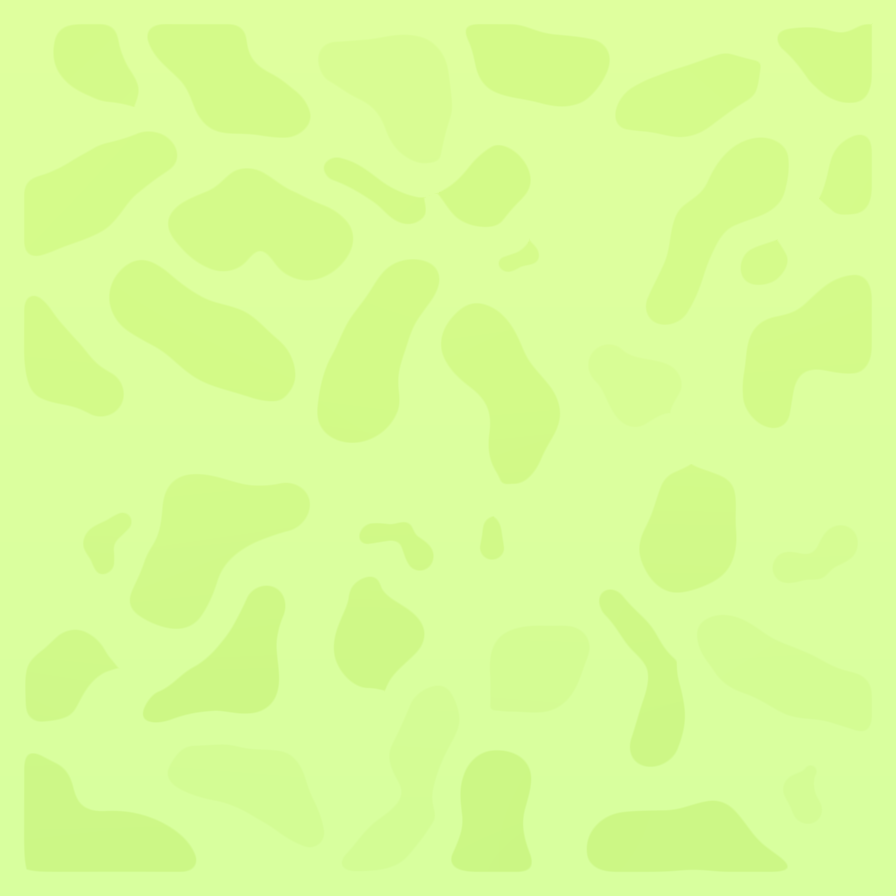
This pattern is drawn by a WebGL 2 fragment shader. Its source:

```glsl
#version 300 es
precision highp float;

// Soft lime camouflage: bent, lumpy blobs kept apart by even pale gaps.
// Each grid cell owns a curved limb of varying thickness; a smooth Voronoi
// border between neighbouring limbs trims them so that they never touch.

uniform vec2 u_resolution;
out vec4 fragColor;

const float GRID = 6.0;        // cells along each side
const float HALF_GAP = 0.015;  // half the space between two blobs
const float MARGIN = 0.027;    // clear frame along the canvas edge
const float SHARPNESS = 65.0;  // how tightly neighbouring borders blend

const vec3 GROUND_LOW = vec3(0.845, 1.0, 0.62);
const vec3 GROUND_HIGH = vec3(0.875, 1.0, 0.62);
const vec3 BLOB_LOW = vec3(0.795, 0.965, 0.515);
const vec3 BLOB_HIGH = vec3(0.828, 0.98, 0.53);

vec4 hash4(vec2 cell, float seed) {
    vec4 q = fract(vec4(cell.xyx, seed) * vec4(0.1031, 0.1030, 0.0973, 0.1099));
    q += dot(q, q.wzxy + 33.33);
    return fract((q.xxyz + q.yzzw) * q.zywx);
}

float smoothMin(float a, float b, float k) {
    float h = max(k - abs(a - b), 0.0) / k;
    return min(a, b) - 0.25 * h * h * k;
}

float smoothMax(float a, float b, float k) {
    return -smoothMin(-a, -b, k);
}

// Distance to a segment whose thickness runs from ra to rb.
float taperedSegment(vec2 p, vec2 a, vec2 b, float ra, float rb) {
    vec2 ab = b - a;
    float h = clamp(dot(p - a, ab) / dot(ab, ab), 0.0, 1.0);
    return length(p - a - h * ab) - mix(ra, rb, smoothstep(0.0, 1.0, h));
}

// Distance to the bent limb of one cell.
float limbDistance(vec2 p, vec2 cell) {
    vec4 place = hash4(cell, 3.7);
    vec4 form = hash4(cell, 11.3);
    float size = place.w < 0.14 ? 0.35 : 1.0;
    vec2 center = (cell + mix(vec2(0.25), vec2(0.75), place.xy)) / GRID;
    float angle = 6.2832 * place.z;
    vec2 along = vec2(cos(angle), sin(angle));
    vec2 across = vec2(-along.y, along.x);
    float reach = size * mix(0.06, 0.095, form.w);
    float bend = size * mix(-0.055, 0.055, form.z);
    vec3 radius = size * mix(vec3(0.022, 0.026, 0.022), vec3(0.066, 0.054, 0.066),
                             vec3(form.x, fract(form.w * 7.0), form.y));
    vec2 tail = center - along * reach - across * bend * 0.5;
    vec2 middle = center + across * bend * 0.5;
    vec2 head = center + along * reach - across * bend * 0.5;
    return smoothMin(taperedSegment(p, tail, middle, radius.x, radius.y),
                     taperedSegment(p, middle, head, radius.y, radius.z), 0.03 * size);
}

// Returns the signed blob distance in x and the owning cell in yz.
vec3 blobField(vec2 p) {
    vec2 home = floor(p * GRID);
    vec2 owner = home;
    float nearest = 1.0;
    float others = 1e-20;
    for (int j = -2; j <= 2; j++) {
        for (int i = -2; i <= 2; i++) {
            vec2 cell = home + vec2(i, j);
            if (any(lessThan(cell, vec2(0.0))) || any(greaterThanEqual(cell, vec2(GRID)))) continue;
            float d = limbDistance(p, cell);
            others += exp(-SHARPNESS * max(d, nearest));
            if (d < nearest) {
                nearest = d;
                owner = cell;
            }
        }
    }
    float second = -log(others) / SHARPNESS;
    float border = HALF_GAP - 0.5 * (second - nearest);
    vec2 wall = min(p, 1.0 - p);
    float frame = MARGIN - min(wall.x, wall.y);
    float blob = smoothMax(nearest, border, 0.02);
    return vec3(smoothMax(blob, frame, 0.02), owner);
}

void main() {
    vec2 uv = gl_FragCoord.xy / u_resolution;

    // A gentle warp keeps outlines from looking geometric.
    vec2 warped = uv + 0.006 * sin(uv.yx * vec2(23.0, 19.0) + vec2(0.6, 2.1));
    vec3 field = blobField(mix(warped, uv, smoothstep(0.35, 0.48, max(abs(uv.x - 0.5), abs(uv.y - 0.5)))));
    float edge = clamp(fwidth(field.x), 0.0002, 0.006);
    float cover = 1.0 - smoothstep(-edge, edge, field.x);

    // Most blobs are solid; a few fade almost into the ground.
    vec4 tone = hash4(field.yz, 23.9);
    float strength = tone.x < 0.16 ? mix(0.3, 0.55, tone.y) : mix(0.82, 1.0, tone.y);
    vec2 slope = uv * GRID - field.yz - 0.5;
    strength *= 1.0 + 0.08 * dot(slope, tone.zw - 0.5);

    vec3 ground = mix(GROUND_LOW, GROUND_HIGH, uv.y);
    vec3 blob = mix(BLOB_LOW, BLOB_HIGH, smoothstep(0.0, 0.7, uv.y));
    fragColor = vec4(mix(ground, blob, cover * strength), 1.0);
}
```
